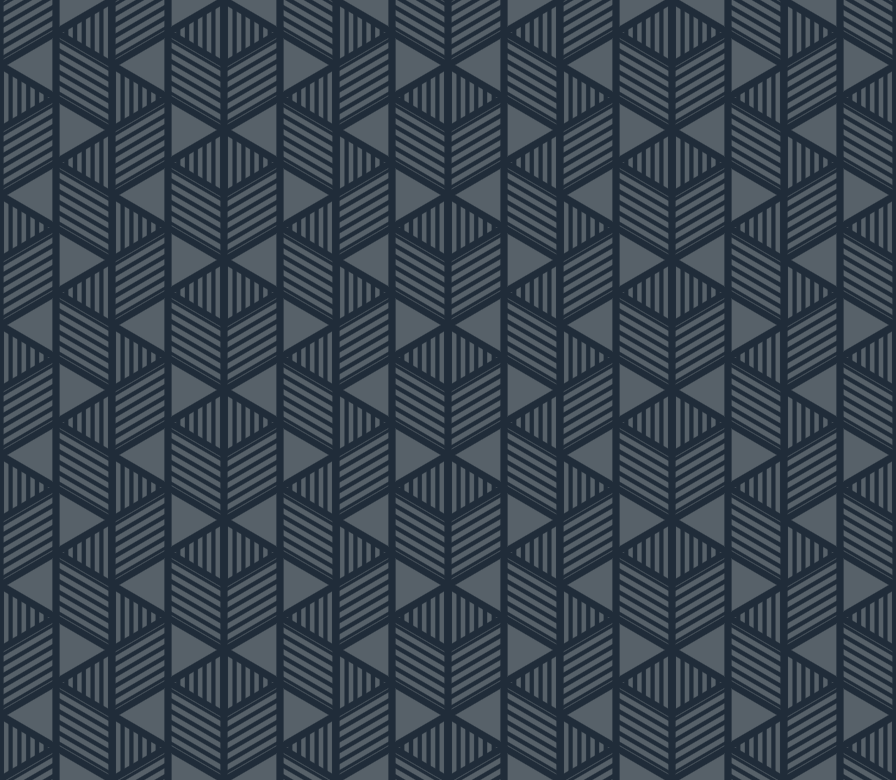
This pattern is drawn by a Shadertoy shader. Its source:

```glsl
// Striped cubes on a triangular lattice: every column stacks a barred triangle,
// a striped rhombus and a plain triangle. Columns mirror in pairs about a spine
// and some slip by half a repeat, so whole cubes alternate with broken ones.

const float COLUMNS = 16.0;        // lattice columns across, a multiple of 8
const float REPEATS_DOWN = 6.0;    // stacks in each column
const float BORDER = 0.065;        // half width of outlines, in column widths
const float BAR_FIRST = 0.111;     // centre of the bar nearest the spine
const float BAR_PITCH = 0.157;
const float BAR_WIDTH = 0.080;
const float STRIPES = 6.0;         // stripe intervals across a rhombus
const float STRIPE_WIDTH = 0.090;
const float HAIR_INSET = 0.060;    // fine line along the rhombus edges
const float HAIR_WIDTH = 0.012;
const float SOFTNESS = 1.2;        // edge filter width in pixels
const vec3 NAVY = vec3(0.125, 0.172, 0.222);
const vec3 SLATE = vec3(0.342, 0.381, 0.412);

// Filtered step: 0 below zero, 1 above.
float edge(float d, float px) {
    return clamp(0.5 + d / px, 0.0, 1.0);
}

// Filtered line of the given width, centred on zero.
float band(float d, float width, float px) {
    return edge(d + 0.5 * width, px) - edge(d - 0.5 * width, px);
}

// Columns that slip down by half a repeat.
float columnSlip(float column, bool leftOfSpine) {
    float phase = mod(column + (leftOfSpine ? 3.0 : 0.0), 8.0);
    return phase < 4.0 ? 1.0 : 0.0;
}

float barredTriangle(float s, float fall, float rise, float px) {
    float inside = min(s, min(fall, 1.0 - rise));
    float k = clamp(round((s - BAR_FIRST) / BAR_PITCH), 0.0, 5.0);
    float bar = band(s - BAR_FIRST - k * BAR_PITCH, BAR_WIDTH, px);
    return bar * edge(inside - BORDER, px);
}

float stripedRhombus(float s, float across, float px) {
    float k = clamp(round(across * STRIPES), 1.0, STRIPES - 1.0);
    float stripe = band(across - k / STRIPES, STRIPE_WIDTH, px);
    float hair = band(min(across, 1.0 - across) - HAIR_INSET, HAIR_WIDTH, px);
    return max(stripe, hair) * edge(min(s, 1.0 - s) - BORDER, px);
}

float plainTriangle(float s, float fall, float rise, float px) {
    float inside = min(1.0 - s, min(rise - 2.0, 2.0 - fall));
    return edge(inside - BORDER, px);
}

void mainImage(out vec4 fragColor, in vec2 fragCoord) {
    vec2 uv = fragCoord / iResolution.xy;
    float px = SOFTNESS * COLUMNS / iResolution.x;

    // Column and distance from its spine; y runs down in lattice edges.
    float x = uv.x * COLUMNS;
    float column = floor(x);
    bool leftOfSpine = mod(column, 2.0) > 0.5;
    float s = leftOfSpine ? 1.0 - fract(x) : fract(x);
    float y = (1.0 - uv.y) * 2.0 * REPEATS_DOWN - columnSlip(column, leftOfSpine);

    // Slanted coordinates: distances from the two diagonal line families.
    float fall = mod(y - 0.5 * s, 2.0);
    float rise = fall + s;

    float light;
    if (rise < 1.0) light = barredTriangle(s, fall, rise, px);
    else if (rise < 2.0) light = stripedRhombus(s, rise - 1.0, px);
    else light = plainTriangle(s, fall, rise, px);

    fragColor = vec4(mix(NAVY, SLATE, light), 1.0);
}
```
